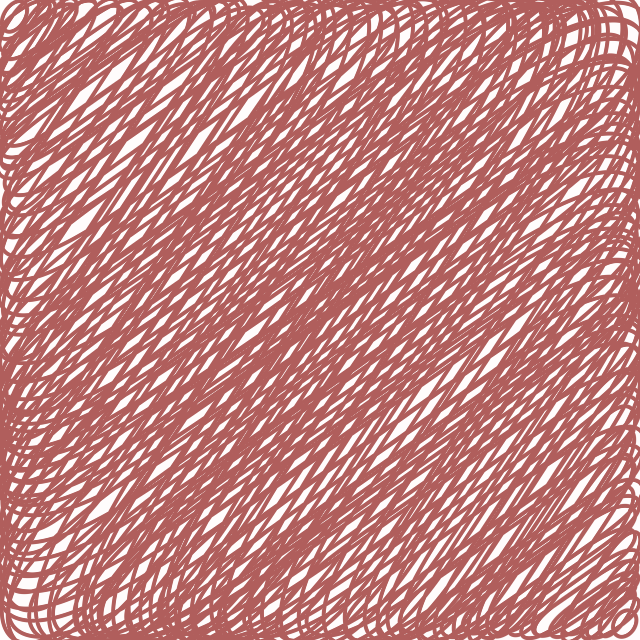
Give the GLSL for this pattern, as a WebGL 1 fragment shader.

```glsl
precision highp float;

uniform vec2 u_resolution;

const vec3 PAPER = vec3(1.0, 0.99, 0.99);
const vec3 INK = vec3(0.69, 0.37, 0.36);
const float LINE_WIDTH = 0.0062;
const float MAIN_ANGLE = 0.8;
const float LEAN = 0.19;        // tilt of each set away from the main angle
const int LOOPS_PER_SET = 64;

float hash(vec2 p) {
    vec3 q = fract(vec3(p.xyx) * 0.1031);
    q += dot(q, q.yzx + 33.33);
    return fract((q.x + q.y) * q.z);
}

// Distance to the outline of a long loop with flat sides and round ends,
// lying along the x axis.
float loopOutline(vec2 p, float halfLength, float halfWidth) {
    float power = max(2.0, 0.8 * halfLength / halfWidth);
    float u = max(abs(p.x) / halfLength, 0.001);
    float v = p.y / halfWidth;
    float bend = pow(u, power);
    float field = bend + v * v - 1.0;
    vec2 gradient = vec2(power * bend / (u * halfLength), 2.0 * v / halfWidth);
    return abs(field) / max(length(gradient), 0.0001);
}

// One loop crossing the falling diagonal at the given share of its length
// and reaching to the canvas edges on both sides.
float loopAcross(vec2 uv, float share, float angle, float halfWidth, float inset) {
    float inner = 1.0 - 2.0 * inset;
    vec2 crossing = inset + inner * vec2(share, 1.0 - share);
    vec2 dir = vec2(cos(angle), sin(angle));

    float ahead = inner * min(share / dir.y, (1.0 - share) / dir.x);
    float behind = inner * min(share / dir.x, (1.0 - share) / dir.y);
    vec2 center = crossing + 0.5 * (ahead - behind) * dir;
    float halfLength = 0.5 * (ahead + behind) + halfWidth;

    vec2 q = uv - center;
    vec2 local = vec2(dot(q, dir), dir.x * q.y - dir.y * q.x);
    return loopOutline(local, halfLength, halfWidth);
}

// Slow drift that packs the loops into denser and looser bands.
float bunching(float share, float seed) {
    return 0.011 * sin(share * 23.0 + seed) + 0.004 * sin(share * 61.0 + 2.0 * seed);
}

// Scattered loops from the upper left to the lower right corner.
float loopSet(vec2 uv, float angle, float seed) {
    float nearest = 1.0;
    for (int i = 0; i < LOOPS_PER_SET; i++) {
        float id = float(i) + 0.5;
        float shift = hash(vec2(id, seed)) - 0.5;
        float turn = hash(vec2(id, seed + 17.0)) - 0.5;
        float swell = hash(vec2(id, seed + 41.0)) - 0.5;

        float share = (id + 0.25 * shift) / float(LOOPS_PER_SET);
        share = clamp(share + bunching(share, seed), 0.004, 0.996);
        float size = smoothstep(0.0, 0.4, min(share, 1.0 - share));
        float halfWidth = mix(0.016, 0.085, size) * (1.0 + 0.04 * swell);
        float inset = 0.75 * halfWidth + 0.014 * (swell + 0.5);
        float tilt = angle + 0.024 * turn;
        nearest = min(nearest, loopAcross(uv, share, tilt, halfWidth, inset));
    }
    return nearest;
}

void main() {
    vec2 uv = gl_FragCoord.xy / u_resolution;
    float pixel = 1.0 / min(u_resolution.x, u_resolution.y);

    // Steep and shallow loops cross and leave slim diamonds of paper.
    float steep = loopSet(uv, MAIN_ANGLE + LEAN, 3.0);
    float shallow = loopSet(uv, MAIN_ANGLE - LEAN, 101.0);
    float d = min(steep, shallow);

    float edge = 0.5 * LINE_WIDTH;
    float paper = smoothstep(edge - 0.6 * pixel, edge + 0.6 * pixel, d);
    gl_FragColor = vec4(mix(INK, PAPER, paper), 1.0);
}
```
